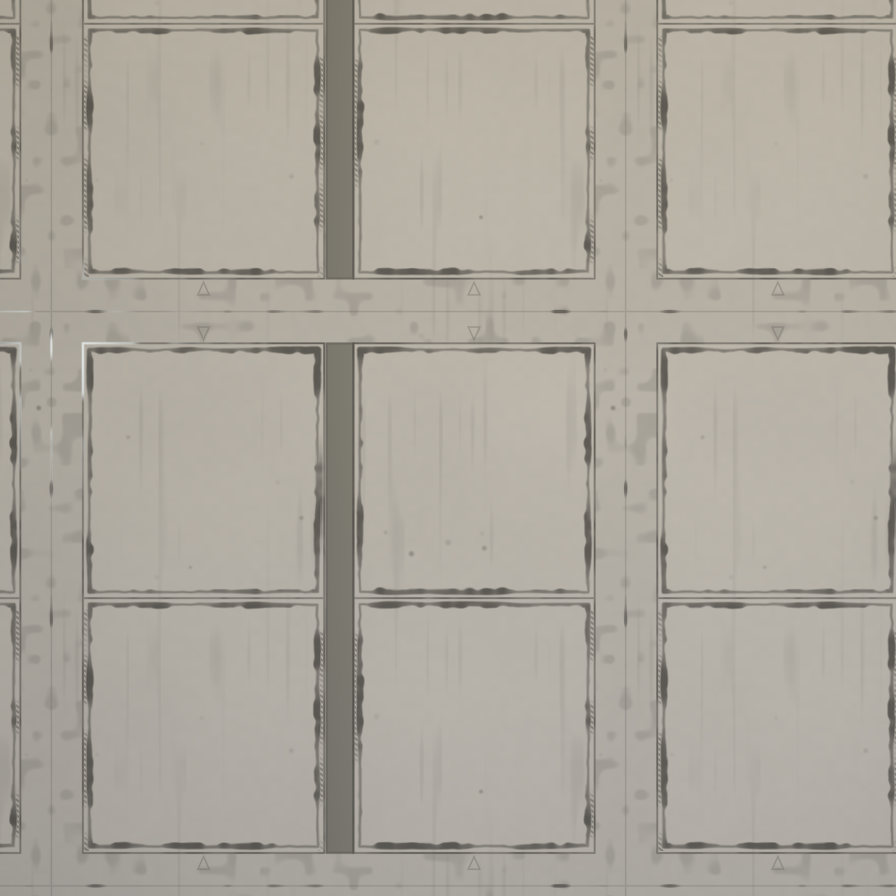
A Shadertoy shader for this texture:

```glsl
const float TILE = 0.641;                      // repeat size on the canvas
const vec2 ORIGIN = vec2(0.0573, 0.6523);      // where two seams cross
const vec2 MIDDLE = vec2(0.5005, 0.501);       // centre of the window block
const vec2 FRAME_HALF = vec2(0.210, 0.4437);
const vec2 PANE_HALF = vec2(0.1985, 0.2104);
const vec2 STRIP_HALF = vec2(0.0235, 0.4437);
const vec3 PAINT = vec3(0.715, 0.695, 0.66);
const vec3 GRIME = vec3(0.32, 0.31, 0.29);
const vec3 STRIP = vec3(0.48, 0.47, 0.435);
const vec3 GLINT = vec3(0.90, 0.92, 0.92);

float hash(vec2 p) {
    return fract(sin(dot(p, vec2(127.1, 311.7))) * 43758.5453);
}

// Value noise that wraps after the given number of lattice steps
float noise(vec2 uv, vec2 period) {
    vec2 p = uv * period;
    vec2 i = floor(p), f = fract(p);
    f = f * f * (3.0 - 2.0 * f);
    vec2 a = mod(i, period), b = mod(i + 1.0, period);
    return mix(mix(hash(a), hash(vec2(b.x, a.y)), f.x),
               mix(hash(vec2(a.x, b.y)), hash(b), f.x), f.y);
}

float boxDistance(vec2 p, vec2 halfSize) {
    vec2 d = abs(p) - halfSize;
    return length(max(d, 0.0)) + min(max(d.x, d.y), 0.0);
}

// Triangle whose tip points down
float markerDistance(vec2 p) {
    return max(p.y - 0.011, abs(p.x) * 0.91 - (p.y + 0.011) * 0.41);
}

float fill(float d, float aa) {
    return 1.0 - smoothstep(-aa, aa, d);
}

float stroke(float d, float halfWidth, float aa) {
    return fill(abs(d) - halfWidth, aa);
}

// Small dots scattered over one tile
float specks(vec2 q, float aa) {
    float amount = 0.0;
    for (int i = 0; i < 20; i++) {
        float k = float(i);
        vec2 centre = vec2(hash(vec2(k, 3.1)), hash(vec2(k, 8.7)));
        float radius = mix(0.002, 0.005, hash(vec2(k, 5.3)));
        float strength = mix(0.08, 0.45, pow(hash(vec2(k, 1.9)), 3.0));
        amount = max(amount, strength * fill(length(q - centre) - radius, aa + 0.0015));
    }
    return amount;
}

// Broken line along a seam
float seam(float d, float along, float row, float aa) {
    float wear = noise(vec2(row, along), vec2(4.0, 26.0));
    float dash = smoothstep(0.62, 0.85, wear);
    return stroke(d, 0.0012 + 0.0018 * dash, aa) * (0.22 + 0.55 * dash);
}

void mainImage(out vec4 fragColor, in vec2 fragCoord) {
    vec2 p = fragCoord / iResolution.y;
    float aa = 0.9 / (iResolution.y * TILE);
    vec2 grid = (p - ORIGIN) / TILE;
    vec2 cell = floor(grid), q = fract(grid);
    vec2 c = q - MIDDLE;
    float column = abs(c.x) - 0.2355;
    vec2 pane = vec2(column, abs(c.y) - 0.2216);

    // Wear shared by all repeats, with a slight change per tile
    float coarse = noise(q, vec2(17.0));
    float fine = noise(q, vec2(70.0));
    float wear = smoothstep(0.35, 0.85, 0.65 * coarse + 0.35 * fine + 0.06 * (hash(cell) - 0.5));

    // Painted surface with cloudy stains and vertical streaks
    vec3 col = PAINT;
    col *= 1.0 + 0.02 * (noise(q, vec2(6.0)) - 0.5) + 0.012 * (fine - 0.5);
    float streak = noise(q, vec2(90.0, 5.0));
    col *= 1.0 - 0.05 * smoothstep(0.75, 1.0, streak);

    float frame = boxDistance(vec2(column, c.y), FRAME_HALF);
    float inner = boxDistance(pane, PANE_HALF);
    float strip = boxDistance(c - vec2(0.002, 0.0), STRIP_HALF);
    col *= 1.0 - 0.025 * fill(-frame, aa);

    // Smudges on the rails beside the panes
    float smudge = smoothstep(0.66, 0.9, noise(q, vec2(38.0))) * fill(-frame, aa);
    col = mix(col, GRIME, 0.16 * smudge);

    // Dark channel between the two columns
    col = mix(col, STRIP * (1.0 + 0.8 * c.x), fill(strip, aa));
    col = mix(col, GRIME, 0.55 * stroke(strip, 0.0018, aa));

    // Outer frames, cross bars and ragged pane borders
    float lines = stroke(frame, 0.0016, aa) * (0.55 + 0.3 * wear);
    float bar = stroke(c.y, 0.0016, aa) * fill(abs(column) - FRAME_HALF.x, aa);
    lines = max(lines, bar * (0.5 + 0.35 * wear));
    float ragged = inner + 0.003 * (fine - 0.5);
    lines = max(lines, stroke(ragged, 0.0022 + 0.004 * wear, aa * 1.5) * (0.5 + 0.4 * wear));

    // Fine hatching between both borders on the lower uprights
    float hatch = 0.5 + 0.5 * sin(6.28318 * (110.0 * q.y + 70.0 * q.x));
    float upright = stroke(abs(column) - 0.2045, 0.005, aa) * step(q.y, 0.48) * step(0.06, q.y);
    lines = max(lines, 0.5 * hatch * upright * smoothstep(0.3, 0.6, coarse));

    // Heavy scuff beside the channel
    float scuff = stroke(c.x + 0.034, 0.006, aa * 2.0) * smoothstep(0.12, 0.02, abs(q.y - 0.68));
    lines = max(lines, scuff * (0.35 + 0.5 * fine));

    // Seams, markers and specks
    vec2 edge = fract(q + 0.5) - 0.5;
    lines = max(lines, seam(edge.x, q.y, 0.1, aa));
    lines = max(lines, seam(edge.y, q.x, 0.6, aa));
    float marker = markerDistance(vec2(column, abs(c.y) - 0.461));
    lines = max(lines, 0.32 * stroke(marker, 0.0012, aa));
    lines = max(lines, specks(q, aa));
    col = mix(col, GRIME, lines);

    // Bright worn edges near one corner of the sheet
    float nearGlint = exp(-90.0 * dot(p - vec2(0.08, 0.60), p - vec2(0.08, 0.60)));
    float worn = max(stroke(edge.x, 0.002, aa), stroke(frame, 0.0022, aa));
    worn = max(worn, stroke(edge.y, 0.0015, aa));
    col = mix(col, GLINT, worn * nearGlint * smoothstep(0.25, 0.6, coarse));

    // Soft light from the right, warmer above and cooler below
    vec2 fromLight = p - vec2(0.72, 0.62);
    col *= 1.025 - 0.13 * dot(fromLight, fromLight);
    col *= mix(vec3(0.985, 0.99, 1.005), vec3(1.01, 1.0, 0.97), p.y);
    fragColor = vec4(col, 1.0);
}
```
